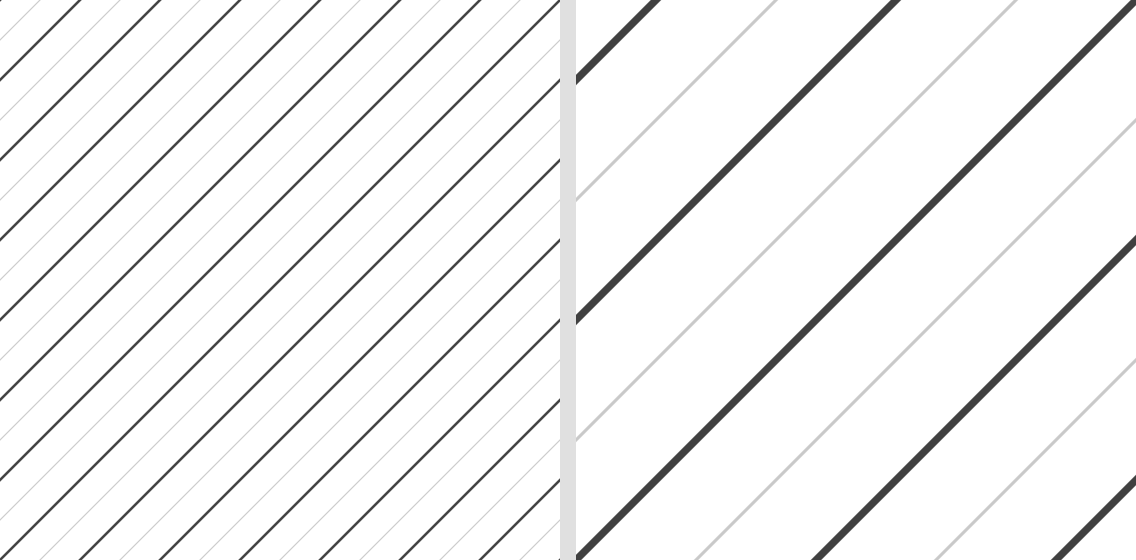
Left: the whole. Right: its middle third, enlarged.
Write a Shadertoy shader that draws this pattern.

```glsl
// Diagonal pinstripes rising to the right: bold charcoal lines alternate with
// hairline grey ones on white. Each set is a repeated distance to a 45-degree
// line, and a whole number of repeats per side makes the canvas tile.

const float REPEATS = 7.0;
const float BOLD_WIDTH = 0.0044;
const float HAIRLINE_WIDTH = 0.0019;

const vec3 PAPER = vec3(1.0);
const vec3 CHARCOAL = vec3(0.25);
const vec3 PALE_GREY = vec3(0.79);

// Perpendicular distance to the nearest diagonal; phase is in repeats.
float diagonalDistance(vec2 uv, float repeats, float phase) {
    float t = (uv.x - uv.y) * repeats - phase;
    return abs(fract(t + 0.5) - 0.5) / (repeats * sqrt(2.0));
}

// Antialiased coverage of a line of the given width.
float lineMask(float dist, float width, float pixel) {
    float edge = 0.75 * pixel;
    return smoothstep(-edge, edge, 0.5 * width - dist);
}

void mainImage(out vec4 fragColor, in vec2 fragCoord) {
    vec2 uv = fragCoord / iResolution.xy;
    float pixel = 1.0 / min(iResolution.x, iResolution.y);

    // Bold lines run through the corners, hairlines halfway between them.
    float bold = lineMask(diagonalDistance(uv, REPEATS, 0.0), BOLD_WIDTH, pixel);
    float hairline = lineMask(diagonalDistance(uv, REPEATS, 0.5), HAIRLINE_WIDTH, pixel);

    vec3 color = mix(PAPER, PALE_GREY, hairline);
    color = mix(color, CHARCOAL, bold);
    fragColor = vec4(color, 1.0);
}
```
